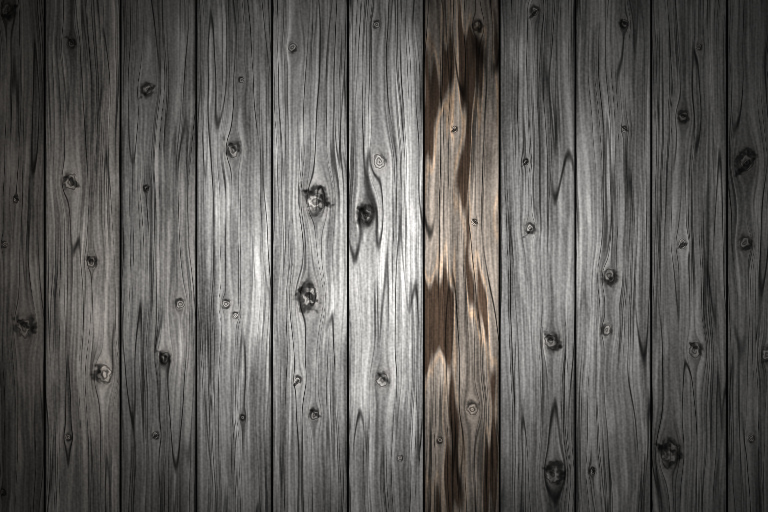
A Shadertoy shader for this texture:

```glsl
// Weathered grey vertical planks with knots, one brown board, lit from the centre.
#define PLANKS 10.13        // plank widths across the canvas
#define FIRST_SEAM 0.59     // first seam, in plank widths
#define SEAM_HALF 0.012     // half seam width, in plank widths
#define KNOTS 5             // knots per plank
#define BROWN_PLANK 5.0     // index of the stained plank
#define GRAIN 0.30          // contrast of the fine fibres
#define CRACKS 0.50         // depth of the dark hairlines
#define AMBIENT 0.115       // light in the corners
#define GLOW 0.66           // extra light in the centre
#define LIGHT_CENTRE vec2(0.49, 0.48)

const vec3 SILVER = vec3(1.0, 0.99, 0.975);
const vec3 UMBER  = vec3(1.0, 0.93, 0.86);
const vec3 TAN    = vec3(1.30, 1.10, 0.91);
const vec3 RUST   = vec3(0.42, 0.32, 0.25);

float hash(vec2 p) {
    vec3 q = fract(p.xyx * vec3(0.1031, 0.1030, 0.0973));
    q += dot(q, q.yzx + 33.33);
    return fract((q.x + q.y) * q.z);
}

vec2 gradient(vec2 cell) {
    float a = 6.2832 * hash(cell);
    return vec2(cos(a), sin(a));
}

float noise(vec2 p) {
    vec2 i = floor(p), f = p - i;
    vec2 u = f * f * f * (f * (f * 6.0 - 15.0) + 10.0);
    vec2 e = vec2(0.0, 1.0);
    float a = dot(gradient(i), f);
    float b = dot(gradient(i + e.yx), f - e.yx);
    float c = dot(gradient(i + e.xy), f - e.xy);
    float d = dot(gradient(i + e.yy), f - e.yy);
    return 1.4 * mix(mix(a, b, u.x), mix(c, d, u.x), u.y);
}

// Thin line along one level of the noise
float hairline(vec2 p, float width) {
    return 1.0 - smoothstep(0.0, width, abs(noise(p) - 0.14));
}

// Centre (xy) and radius (z) of one knot in a plank
vec3 knot(float id, float k, float height) {
    vec2 s = vec2(id + 31.0, k * 7.0 + 3.0);
    float size = hash(s + 57.0);
    return vec3(mix(0.2, 0.8, hash(s)),
                (k + hash(s + 23.0)) / float(KNOTS) * height,
                mix(0.04, 0.16, size * size));
}

void mainImage(out vec4 fragColor, in vec2 fragCoord) {
    vec2 uv = fragCoord / iResolution.xy;
    vec2 p = fragCoord / iResolution.x * PLANKS;
    float pixel = PLANKS / iResolution.x;
    float height = PLANKS * iResolution.y / iResolution.x;
    p.x -= FIRST_SEAM;
    float id = floor(p.x);
    float x = p.x - id;
    float seed = id * 19.7 + 250.0;
    float brown = 1.0 - step(0.5, abs(id - BROWN_PLANK));

    // Fibres run nearly straight and flow around each knot
    float along = p.y + seed;
    float across = x + 0.09 * noise(vec2(x * 1.2 + seed, along * 0.4))
                     + 0.014 * noise(vec2(x * 4.0, along * 1.5));
    float shade = 1.0, halo = 0.0;
    for (int i = 0; i < KNOTS; i++) {
        vec3 k = knot(id, float(i), height);
        vec2 d = vec2(x, p.y) - k.xy;
        vec2 stretched = d * vec2(1.0, 0.5);
        float reach = 1.4 * k.z * k.z;
        float s = dot(stretched, stretched);
        across -= d.x * reach / (s + 0.6 * reach) * exp(-0.15 * s / reach);

        // Ringed heart with a broken dark rim and a pale middle
        float seedK = seed + float(i) * 5.0;
        float wobble = 0.35 * noise(d * 8.0 + seedK) + 0.2 * noise(d * 22.0 + seedK);
        float r = length(d * vec2(1.0, 0.85)) / k.z + wobble;
        float heart = 1.0 - smoothstep(0.7, 1.15, r);
        float rings = 0.95 + 0.25 * cos(r * 13.0);
        float broken = smoothstep(-0.4, 0.4, noise(d * 0.5 / k.z + seedK));
        float rim = broken * exp(-14.0 * (r - 0.9) * (r - 0.9));
        shade *= mix(1.0, rings, heart) * (1.0 - 0.65 * rim);

        // Slanted ragged tear beside some knots
        float lean = hash(vec2(seed, float(i) + 90.0)) - 0.5;
        vec2 t = vec2(d.x, d.y - 2.0 * lean * d.x + k.z * lean) / k.z;
        float ragged = length(t * vec2(0.6, 1.5)) + 1.6 * wobble;
        shade *= 1.0 - 0.6 * step(0.2, abs(lean)) * (1.0 - smoothstep(0.2, 0.8, ragged));
        halo += exp(-0.6 * r * r);
    }

    // Layers of grain; sliding the fibres along themselves breaks up rows
    float slid = along + 2.0 * noise(vec2(across * 11.0 + seed, along * 0.1));
    float broad  = noise(vec2(across * 3.5 + seed, along * 0.3));
    float medium = noise(vec2(across * 12.0 + seed, slid * 0.35));
    float fine   = noise(vec2(across * 27.0 + seed, slid * 0.6));
    float speck  = noise(vec2(x * 31.0 + p.y * 6.0, p.y * 11.0 - x * 9.0) + seed);
    float dust   = noise(vec2(x * 23.0 - p.y * 17.0, p.y * 25.0 + x * 15.0) + seed);
    float blotch = noise(vec2(x * 2.0 + seed, along * 1.3 + 11.0));
    float wood = 1.02 + GRAIN * fine + 0.2 * medium + 0.24 * broad
               + 0.10 * speck + 0.10 * dust + 0.13 * blotch;

    // Dark hairlines, fading in and out, and a few wider drying cracks
    float fade = smoothstep(-0.3, 0.4, noise(vec2(across * 4.0 + seed, along * 0.5 + 70.0)));
    float fibres = hairline(vec2(across * 14.0 + seed + 7.0, slid * 0.22), 0.13);
    float growth = hairline(vec2(across * 7.0 + seed + 40.0, along * 0.2), 0.07);
    float crack  = hairline(vec2(across * 4.0 + seed + 90.0, along * 0.25), 0.05);
    wood *= 1.0 - CRACKS * fade * fibres;
    wood *= 1.0 - CRACKS * (0.3 + 0.7 * fade) * growth;
    wood *= 1.0 - 1.3 * CRACKS * (1.0 - fade) * crack;
    wood += 0.16 * smoothstep(0.2, 0.5, noise(vec2(across * 9.0 + seed, along * 1.3 + 20.0)));
    wood = max(wood, 0.15) * shade * mix(0.85, 1.1, hash(vec2(id + 12.0, 4.0)));

    // Grey boards, warmer to the left; the brown board has tan and rust streaks
    float warmth = 0.6 * (1.0 - smoothstep(-1.0, 2.0, id)) + 0.25 * min(halo, 1.0);
    vec3 tint = mix(SILVER, UMBER, warmth);
    float streak = noise(vec2(across * 4.0 + 9.0, along * 0.5 + 33.0))
                 + 0.5 * noise(vec2(across * 11.0, along * 1.2 + 5.0));
    float scar = exp(-pow((uv.y - 0.39) / 0.08, 2.0)) + exp(-pow((uv.y - 0.79) / 0.13, 2.0));
    float stain = 0.42 * scar * (1.2 - x) - 0.2 - streak;
    float rust = smoothstep(0.04, 0.24, stain);
    float fringe = exp(-120.0 * (stain + 0.04) * (stain + 0.04));
    vec3 stained = mix(UMBER, TAN, fringe * (0.5 + 0.4 * min(scar, 1.0)));
    tint = mix(tint, mix(stained, RUST, 0.85 * rust), brown);

    // Rounded edges and dark gaps between the boards
    float edge = min(x, 1.0 - x);
    float gap = smoothstep(SEAM_HALF - 0.5 * pixel, SEAM_HALF + 0.6 * pixel, edge);
    float bevel = mix(0.8, 1.0, smoothstep(0.0, 0.06, edge));

    // Pool of light fading to dark corners
    vec2 q = (uv - LIGHT_CENTRE) * vec2(2.0, 1.8);
    float light = AMBIENT + GLOW * exp(-1.6 * dot(q, q));
    vec3 color = tint * wood * light * bevel * mix(0.07, 1.0, gap);
    fragColor = vec4(clamp(color, 0.0, 1.0), 1.0);
}
```
